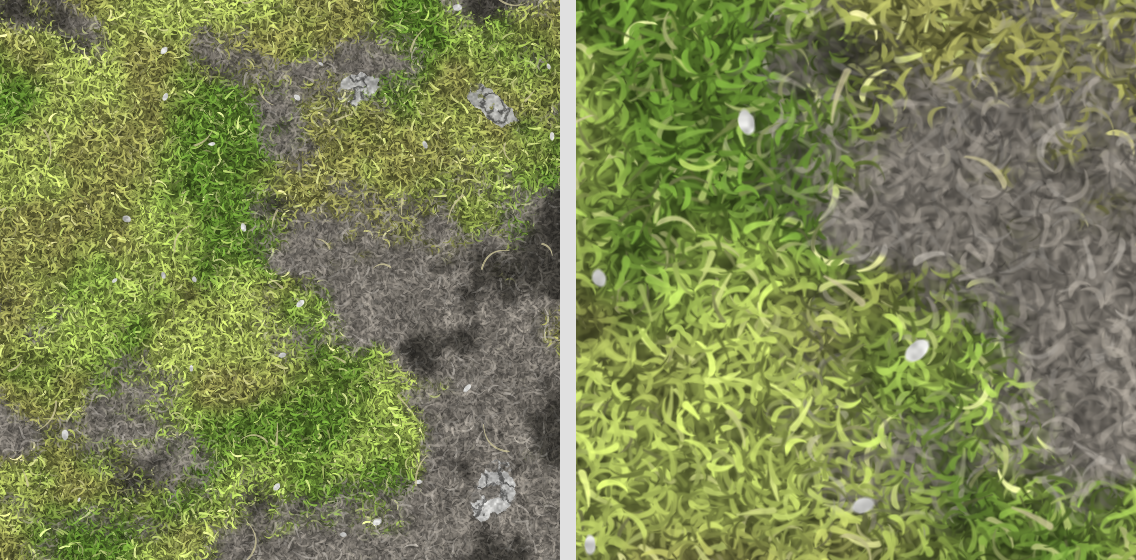
Left, the full canvas; right, a detail of the centre.
This texture is drawn by a three.js fragment shader. Its source:

```glsl
// Mossy ground seen from above: noise decides where turf, bare soil and dark
// pits lie, layers of short curved blades are scattered over it, and broken
// pale rocks, pebbles and dry twigs are strewn on top.
#define SEED 3.7
#define BLADE_CELLS 62.0
#define BLADE_LAYERS 9
#define BLADE_WIDTH 0.0014
#define EDGE 0.0010
#define SOIL_LEVEL 0.535
#define ROCK_CELLS 4.0
#define ROCK_SHARE 0.42
#define PEBBLE_CELLS 13.0
#define PEBBLE_SHARE 0.13
#define TWIG_CELLS 9.0
#define TWIG_SHARE 0.30

varying vec2 vUv;

const vec3 LUSH = vec3(0.34, 0.47, 0.17);
const vec3 LIME = vec3(0.63, 0.71, 0.34);
const vec3 OLIVE = vec3(0.53, 0.53, 0.29);
const vec3 STRAW = vec3(0.80, 0.77, 0.60);
const vec3 SOIL = vec3(0.46, 0.44, 0.41);
const vec3 PIT = vec3(0.24, 0.23, 0.21);
const vec3 STONE = vec3(0.76, 0.76, 0.75);

float hash(vec2 p) {
  return fract(sin(dot(p + SEED, vec2(127.1, 311.7))) * 43758.5453);
}

vec2 hash2(vec2 p) {
  return vec2(hash(p), hash(p + 57.3));
}

float noise(vec2 p) {
  vec2 i = floor(p), f = fract(p);
  f = f * f * (3.0 - 2.0 * f);
  return mix(mix(hash(i), hash(i + vec2(1.0, 0.0)), f.x),
             mix(hash(i + vec2(0.0, 1.0)), hash(i + 1.0), f.x), f.y);
}

float fbm(vec2 p) {
  float sum = 0.0, amp = 0.5;
  for (int i = 0; i < 5; i++) {
    sum += amp * noise(p);
    p = mat2(1.6, 1.2, -1.2, 1.6) * p + 11.3;
    amp *= 0.5;
  }
  return sum / 0.97;
}

vec2 turn(vec2 p, float a) {
  float c = cos(a), s = sin(a);
  return vec2(c * p.x + s * p.y, c * p.y - s * p.x);
}

// Coverage of a bent, tapering stroke centred on the origin
float stroke(vec2 p, float angle, float halfLen, float bend, float width) {
  vec2 q = turn(p, angle);
  q.y += bend * (q.x * q.x / halfLen - 0.3 * halfLen);
  float d = length(vec2(max(abs(q.x) - halfLen, 0.0), q.y));
  float w = width * (1.0 - 0.5 * clamp(q.x / halfLen, -1.0, 1.0));
  return 1.0 - smoothstep(w - EDGE, w + EDGE, d);
}

// Turf tint: moves between lush, olive and lime in broad patches
vec3 turfTint(vec2 uv) {
  float warm = smoothstep(0.32, 0.60, fbm(uv * 5.0 + 31.0));
  float bright = smoothstep(0.42, 0.68, fbm(uv * 7.0 + 73.0));
  return mix(mix(LUSH, OLIVE, warm), LIME, 0.75 * bright);
}

// Layered blades; on soil most become dull grey fibres
vec3 addBlades(vec3 col, vec2 uv, vec3 turf, vec3 earth, float soil) {
  for (int k = 0; k < BLADE_LAYERS; k++) {
    float depth = float(k) / float(BLADE_LAYERS - 1);
    float cells = BLADE_CELLS * (1.25 - 0.35 * depth);
    vec2 g = turn(uv, float(k) * 0.7) * cells + float(k) * 19.7;
    for (int j = -1; j <= 1; j++) {
      for (int i = -1; i <= 1; i++) {
        vec2 cell = floor(g) + vec2(float(i), float(j));
        vec2 shape = hash2(cell + 7.1), look = hash2(cell + 23.9);
        float halfLen = mix(0.25, 0.62, shape.y) / cells;
        float cover = stroke((g - cell - hash2(cell)) / cells, shape.x * 6.283,
                             halfLen, look.x - 0.5, BLADE_WIDTH * (0.6 + 0.6 * look.y));
        float bare = smoothstep(-0.12, 0.12, soil - 0.08 - 0.84 * look.x);
        float dry = smoothstep(0.80, 0.95, shape.y);
        vec3 tint = mix(turf, mix(LIME, STRAW, look.x), 0.7 * dry);
        tint = mix(tint, mix(earth, STONE, 0.25 * dry), bare);
        tint *= mix(0.50, 1.36, look.y) * mix(0.85, 1.12, depth);
        col = mix(col, tint, cover * mix(0.9, 0.55, bare));
      }
    }
  }
  return col;
}

// Scattered ragged lumps; x is coverage, y a random tone
vec2 lumps(vec2 uv, float cells, float share, float size, float ragged) {
  vec2 g = uv * cells, found = vec2(0.0);
  float rough = fbm(g * 4.5 + 5.0) - 0.5;
  for (int j = -1; j <= 1; j++) {
    for (int i = -1; i <= 1; i++) {
      vec2 cell = floor(g) + vec2(float(i), float(j));
      vec2 r = hash2(cell + cells), s = hash2(cell + 91.0);
      vec2 q = turn(g - cell - 0.2 - 0.6 * r, s.x * 3.14);
      q.y *= 1.3 + 0.6 * s.y;
      float d = length(q) - size * (0.6 + 0.7 * r.y) + ragged * rough;
      float cover = 1.0 - smoothstep(-EDGE * cells, 2.0 * EDGE * cells, d);
      cover *= step(hash(cell + 41.0), share);
      if (cover > found.x) found = vec2(cover, s.y);
    }
  }
  return found;
}

void main() {
  vec2 uv = vUv;
  float grain = noise(uv * 260.0) * 0.6 + noise(uv * 120.0 + 9.0) * 0.4;

  // Ground: turf against bare soil with darker pits
  float soil = smoothstep(-0.08, 0.10, fbm(uv * vec2(3.6, 4.8)) - SOIL_LEVEL);
  float pit = smoothstep(0.54, 0.70, fbm(uv * 8.0 + 47.0));
  vec3 earth = mix(SOIL, PIT, pit) * (0.9 + 0.25 * noise(uv * 30.0));
  vec3 turf = turfTint(uv);
  vec3 col = mix(turf * 0.62, earth * 0.85, soil) * (0.6 + 0.8 * grain);
  col = addBlades(col, uv, turf, earth, soil);

  // Rocks: pale faces split by dark cracks, with turf showing through gaps
  vec2 rock = lumps(uv, ROCK_CELLS, ROCK_SHARE, 0.18, 0.42);
  float crack = abs(fbm(uv * 34.0 + 3.0) - 0.5);
  vec3 face = STONE * (0.62 + 0.45 * fbm(uv * 60.0) + 0.14 * rock.y);
  face *= mix(0.5, 1.0, smoothstep(0.0, 0.07, crack)) * (0.85 + 0.3 * grain);
  float gap = smoothstep(0.36, 0.44, fbm(uv * 42.0 + 61.0));
  col = mix(col, face, rock.x * mix(0.15, 0.95, gap));

  // Pebbles and dry twigs
  vec2 pebble = lumps(uv + 0.37, PEBBLE_CELLS, PEBBLE_SHARE, 0.085, 0.08);
  col = mix(col, STONE * (0.95 + 0.2 * pebble.y) * (0.85 + 0.25 * grain), pebble.x);
  vec2 g = uv * TWIG_CELLS;
  for (int j = -1; j <= 1; j++) {
    for (int i = -1; i <= 1; i++) {
      vec2 cell = floor(g) + vec2(float(i), float(j));
      vec2 r = hash2(cell + 13.0), s = hash2(cell + 67.0);
      float twig = stroke((g - cell - r) / TWIG_CELLS, s.x * 6.283,
                          0.012 + 0.022 * s.y, r.x - 0.5, 0.0015);
      col = mix(col, STRAW * 0.95, 0.8 * twig * step(hash(cell + 5.0), TWIG_SHARE));
    }
  }

  col *= 0.93 + 0.22 * grain;
  gl_FragColor = vec4(clamp(col, 0.0, 1.0), 1.0);
}
```
